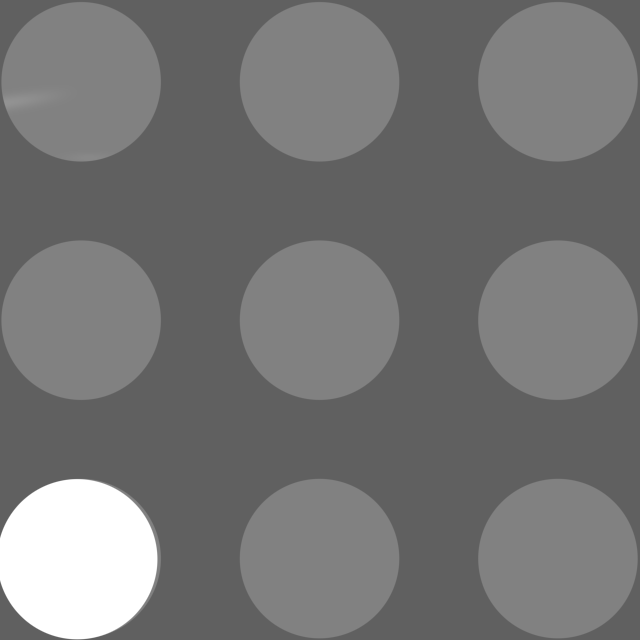
Write a Shadertoy shader that draws this pattern.

```glsl
float discMask(vec2 p, float radius, float pixel) {
    return 1.0 - smoothstep(-pixel, pixel, length(p) - radius);
}

// Faint light streak that fades towards the middle of the disc, plus a rim glint
float smudge(vec2 p) {
    float across = (p.y + 0.0155 - 0.15 * p.x) / 0.012;
    float streak = smoothstep(0.01, -0.125, p.x) * exp(-across * across);
    vec2 glint = (p - vec2(0.012, -0.119)) / vec2(0.035, 0.008);
    return 0.07 * streak + 0.03 * exp(-dot(glint, glint));
}

void mainImage(out vec4 fragColor, in vec2 fragCoord) {
    vec2 uv = fragCoord / iResolution.xy;
    float pixel = 0.75 / min(iResolution.x, iResolution.y);

    // Three by three grid, with cell indices from -1 to 1
    float pitch = 0.3725;
    vec2 p = uv - vec2(0.4993, 0.4997);
    vec2 cell = clamp(floor(p / pitch + 0.5), -1.0, 1.0);
    vec2 local = p - cell * pitch;

    // Grey discs, the upper left one smudged
    float discGrey = 0.505;
    if (cell == vec2(-1.0, 1.0)) discGrey += smudge(local);
    float shade = mix(0.377, discGrey, discMask(local, 0.1246, pixel));

    // Lit disc at the lower left, shifted slightly off its grey base
    if (cell == vec2(-1.0)) {
        shade = mix(shade, 1.0, discMask(local + vec2(0.006, 0.001), 0.1252, pixel));
    }

    fragColor = vec4(vec3(shade), 1.0);
}
```
